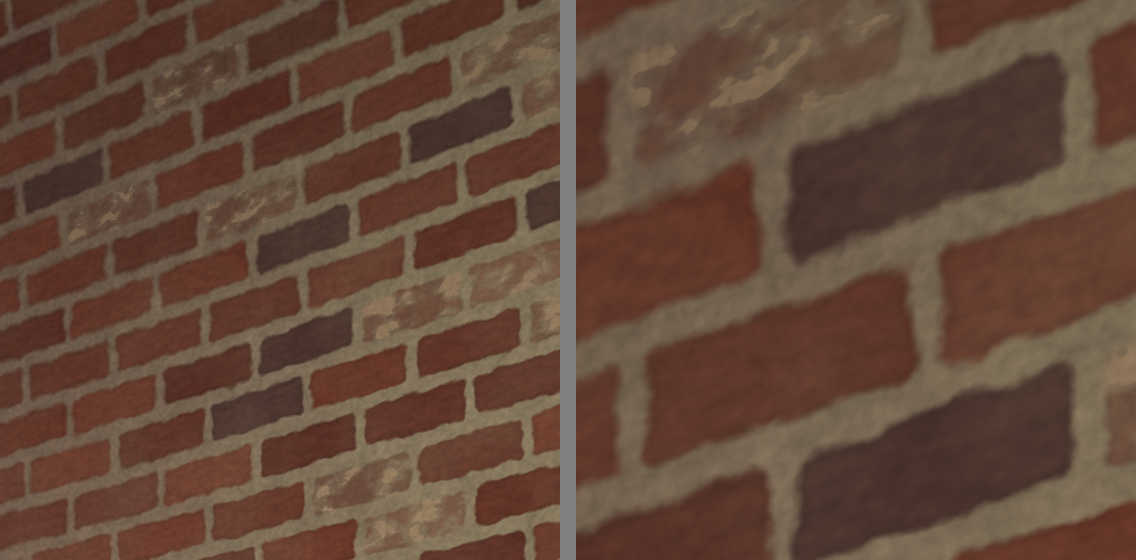
Left, the full canvas; right, a detail of the centre.
Write a WebGL 2 fragment shader that draws this texture.

```glsl
#version 300 es
precision highp float;

uniform vec2 u_resolution;
out vec4 fragColor;

// Wall layout, in canvas units
const float ROW_HEIGHT = 0.0833;     // course height at the left edge
const float ROW_GROWTH = 0.0181;     // extra course height at the right edge
const vec3 ROW_PATH = vec3(0.297, 0.328, 0.018); // offset, slope, bend
const float HALF_BRICKS = 13.29;     // half bricks per canvas width
const float FORESHORTEN = 0.2;
const float FIRST_JOINT = 0.0496;
const float LEAN = 0.035;

// Brick shape, in course heights
const float BRICK_LENGTH = 1.94;
const vec2 BRICK_HALF = vec2(0.885, 0.365);
const float CORNER = 0.09;
const float EDGE_ROUGHNESS = 0.10;
const float SIZE_JITTER = 0.035;

// Wear
const float DARK_SHARE = 0.10;
const float FADED_SHARE = 0.13;
const float DUST = 0.24;

const vec3 BRICK_DEEP = vec3(0.325, 0.165, 0.130);
const vec3 BRICK_RED = vec3(0.420, 0.215, 0.155);
const vec3 BRICK_BURNT = vec3(0.265, 0.185, 0.170);
const vec3 MORTAR_WARM = vec3(0.455, 0.375, 0.310);
const vec3 MORTAR_OLIVE = vec3(0.505, 0.450, 0.350);
const vec3 PALE_CHIP = vec3(0.590, 0.485, 0.370);

float hash(vec2 p) {
  vec3 q = fract(p.xyx * vec3(0.1031, 0.1030, 0.0973));
  q += dot(q, q.yzx + 33.33);
  return fract((q.x + q.y) * q.z);
}

vec2 gradient(vec2 cell) {
  float angle = 6.2832 * hash(cell + 71.0);
  return vec2(cos(angle), sin(angle));
}

float gradientNoise(vec2 p) {
  vec2 i = floor(p), f = p - i;
  vec2 w = f * f * f * (f * (f * 6.0 - 15.0) + 10.0);
  vec2 e = vec2(1.0, 0.0);
  float low = mix(dot(gradient(i), f), dot(gradient(i + e), f - e), w.x);
  float high = mix(dot(gradient(i + e.yx), f - e.yx),
                   dot(gradient(i + 1.0), f - 1.0), w.x);
  return mix(low, high, w.y);
}

float fbm(vec2 p) {
  float sum = 0.0, amplitude = 0.8;
  for (int i = 0; i < 4; i++) {
    sum += amplitude * gradientNoise(p);
    p = mat2(1.6, 1.2, -1.2, 1.6) * p + 17.3;
    amplitude *= 0.5;
  }
  return sum;
}

float roundedBox(vec2 p, vec2 halfSize, float radius) {
  vec2 q = abs(p) - halfSize + radius;
  return length(max(q, 0.0)) + min(max(q.x, q.y), 0.0) - radius;
}

// Slanted view: x counts bricks, y counts courses
vec2 wallCoords(vec2 uv) {
  float x = uv.x + LEAN * uv.y * uv.y;
  float bricks = 0.5 * HALF_BRICKS * (x - FIRST_JOINT) / (1.0 + FORESHORTEN * x);
  float center = ROW_PATH.x + uv.x * (ROW_PATH.y + ROW_PATH.z * uv.x);
  return vec2(bricks, (uv.y - center) / (ROW_HEIGHT + ROW_GROWTH * uv.x) + 0.5);
}

void main() {
  vec2 uv = gl_FragCoord.xy / u_resolution;
  vec2 wall = wallCoords(uv);
  vec2 surface = wall * vec2(BRICK_LENGTH, 1.0) + 40.0;

  // Running bond with an identity for every brick
  float row = floor(wall.y);
  wall.x += 0.5 * mod(row, 2.0);
  vec2 id = vec2(floor(wall.x), row) + 50.0;
  vec2 local = (fract(wall) - 0.5) * vec2(BRICK_LENGTH, 1.0);
  float tone = hash(id), kind = hash(id + 13.7), wear = hash(id + 31.1);
  local += SIZE_JITTER * (vec2(tone, wear) - 0.5);
  local.y += 0.04 * (kind - 0.5) * local.x;

  // Ragged outline, softer toward the far upper left
  float ragged = EDGE_ROUGHNESS * fbm(surface * 2.7);
  float edge = roundedBox(local, BRICK_HALF, CORNER) + ragged;
  float softness = mix(0.035, 0.085, clamp(uv.y - uv.x + 0.4, 0.0, 1.0));
  float brickMask = 1.0 - smoothstep(-softness, softness, edge);

  // Mortar with sandy grain
  float broad = fbm(surface * 0.55 + 9.0);
  float grain = fbm(surface * 9.0);
  vec3 mortar = mix(MORTAR_WARM, MORTAR_OLIVE, smoothstep(0.0, 0.9, uv.x + 0.25 * broad));
  mortar *= 1.0 + 0.13 * grain + 0.12 * fbm(surface * 2.0 + 5.0);

  // Fired clay with streaks along each brick
  float streaks = fbm(surface * vec2(3.0, 8.0) + 20.0 * tone);
  vec3 brick = mix(BRICK_DEEP, BRICK_RED, tone);
  brick = mix(brick, BRICK_BURNT, 0.85 * step(kind, DARK_SHARE));
  brick *= 1.0 + 0.15 * streaks + 0.08 * grain;
  brick *= 1.0 - 0.10 * smoothstep(-0.12, 0.0, edge);

  // Mortar smears, then chipped patches on faded bricks
  float faded = step(1.0 - FADED_SHARE, wear);
  float patches = fbm(surface * vec2(1.7, 2.3) + 60.0);
  float low = 1.0 - smoothstep(0.0, 0.55, length(uv * vec2(0.8, 1.3)));
  float smear = DUST * (0.45 + 0.9 * broad + 0.6 * wear * wear + 0.7 * low);
  smear += faded * (0.30 + 0.45 * smoothstep(-0.2, 0.25, patches));
  brick = mix(brick, mortar, clamp(smear, 0.0, 0.85));
  float chips = faded * smoothstep(0.14, 0.22, patches + 0.15 * streaks);
  brick = mix(brick, PALE_CHIP * (1.0 + 0.1 * grain), 0.75 * chips);

  // Combine and dim the far upper left
  vec3 color = mix(mortar, brick, brickMask);
  color *= mix(1.04, 0.80, smoothstep(0.2, 1.4, uv.y + 0.45 * (1.0 - uv.x)));
  fragColor = vec4(color, 1.0);
}
```
